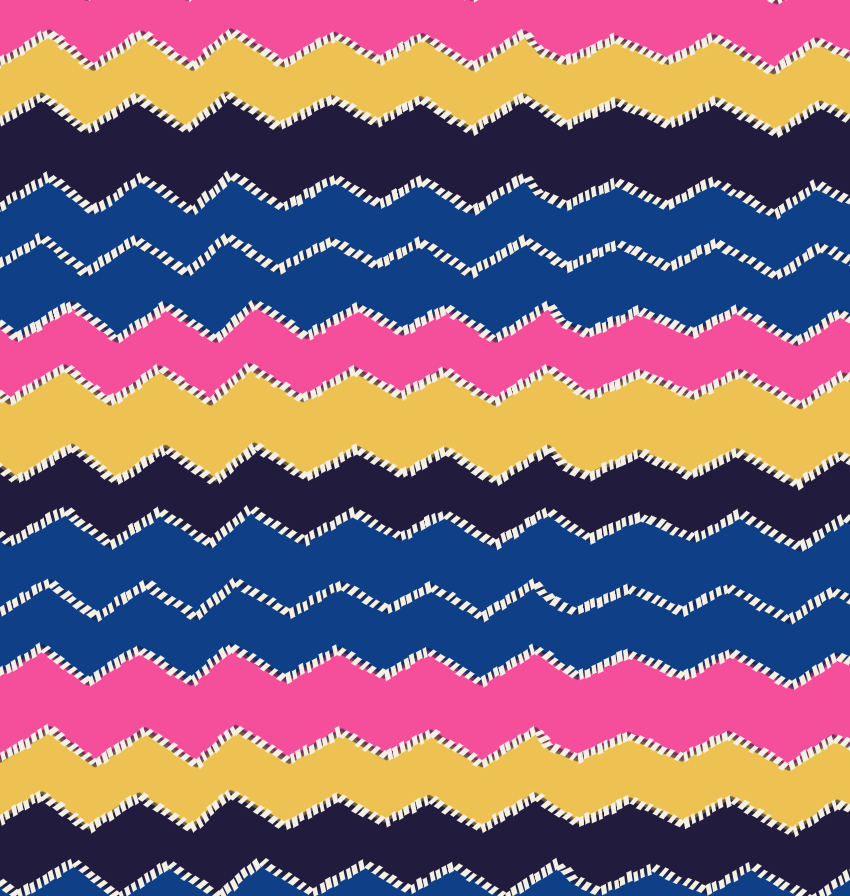
A Shadertoy shader for this pattern:

```glsl
// Uneven zigzag bands in pink, gold, ink and blue, edged with white hand stitches.

// Layout units: the canvas is 768 high, y runs downwards.
const float HEIGHT = 768.0;

// Heights of the seams, one per band.
const float seamY[14] = float[14](-16., 44., 98., 167., 220., 277., 331.,
                                  399., 453., 515., 571., 641., 697., 755.);

// One hand-cut zigzag, shared by every seam.
const vec2 zigzag[21] = vec2[21](
    vec2(-43, -16), vec2(-5, 13), vec2(42, -16), vec2(80, 14), vec2(122, -15),
    vec2(165, 14), vec2(198, -17), vec2(243, 11), vec2(287, -14), vec2(325, 8),
    vec2(362, -13), vec2(405, 14), vec2(450, -15), vec2(463, 0), vec2(485, 9),
    vec2(528, -11), vec2(573, 9), vec2(612, -12), vec2(663, 17), vec2(700, -9),
    vec2(745, 13));

float hash(vec2 p) {
    return fract(sin(dot(p, vec2(127.1, 311.7))) * 43758.547);
}

vec3 bandColor(int row) {
    int k = row % 5;
    if (k == 0) return vec3(0.96, 0.31, 0.61);
    if (k == 1) return vec3(0.93, 0.76, 0.32);
    if (k == 2) return vec3(0.13, 0.11, 0.24);
    return vec3(0.06, 0.25, 0.53);
}

// Zigzag corner, shifted and stretched a little from seam to seam.
vec2 corner(int i, int row) {
    vec2 v = zigzag[i];
    int group = (row - 1) / 4;
    if (row % 2 == 0) {
        v.x = v.x * 1.015 - 7.0;
        if (i == 13) v.y -= 6.0;
    }
    if (group >= 2) v.x *= 1.02;
    if (group % 2 == 1) v.x += 20.0;
    return v + vec2(0.0, seamY[row]);
}

// Distance to the slanted, jittered stitches along a straight run;
// q is (along, across).
float stitches(vec2 q, float len, float pitch, vec2 seed) {
    float count = max(1.0, round(len / pitch));
    float u = (q.x + q.y * 0.3) * count / len;
    float cell = clamp(floor(u), 0.0, count - 1.0);
    vec2 id = seed * 37.0 + cell;
    vec2 jitter = vec2(hash(id), hash(id + 5.3)) - 0.5;
    vec2 offset = vec2((u - cell - 0.5) * len / count, q.y) - jitter * vec2(1.3, 2.4);
    vec2 halfSize = vec2(1.7 + 0.9 * hash(id + 9.1), 3.3 + 1.2 * hash(id + 2.7));
    vec2 d = abs(offset) - halfSize;
    return length(max(d, 0.0)) + min(max(d.x, d.y), 0.0);
}

void mainImage(out vec4 fragColor, in vec2 fragCoord) {
    float px = HEIGHT / iResolution.y;
    vec2 p = vec2(fragCoord.x, iResolution.y - fragCoord.y) * px;
    vec3 color = bandColor(0);

    for (int row = 0; row < 14; row++) {
        float gap = p.y - seamY[row];
        if (gap < -30.0) break;
        if (gap > 30.0) {
            color = bandColor(row);
            continue;
        }

        float below = 0.0, thread = 1e3, stitch = 1e3;
        for (int i = 0; i < 20; i++) {
            vec2 a = corner(i, row), b = corner(i + 1, row);
            if (p.x < a.x - 12.0 || p.x > b.x + 12.0) continue;
            float len = distance(a, b);
            vec2 dir = (b - a) / len;
            vec2 r = p - a;
            vec2 q = vec2(dot(r, dir), dot(r, vec2(-dir.y, dir.x)));
            if (p.x >= a.x && p.x < b.x) below = q.y;
            thread = min(thread, length(vec2(q.x - clamp(q.x, 0.0, len), q.y)));
            float pitch = dir.y < 0.0 ? 6.3 : 7.4;
            stitch = min(stitch, stitches(q, len, pitch, vec2(i, row)));
        }

        // Band fill, dark seam, then the white stitches on top.
        color = mix(color, bandColor(row), smoothstep(-px, px, below) );
        color = mix(color, vec3(0.11, 0.11, 0.2), 0.6 * smoothstep(px, -px, thread - 2.6));
        color = mix(color, vec3(0.96, 0.94, 0.9), smoothstep(0.7 * px, -0.7 * px, stitch));
    }
    fragColor = vec4(color, 1.0);
}
```
